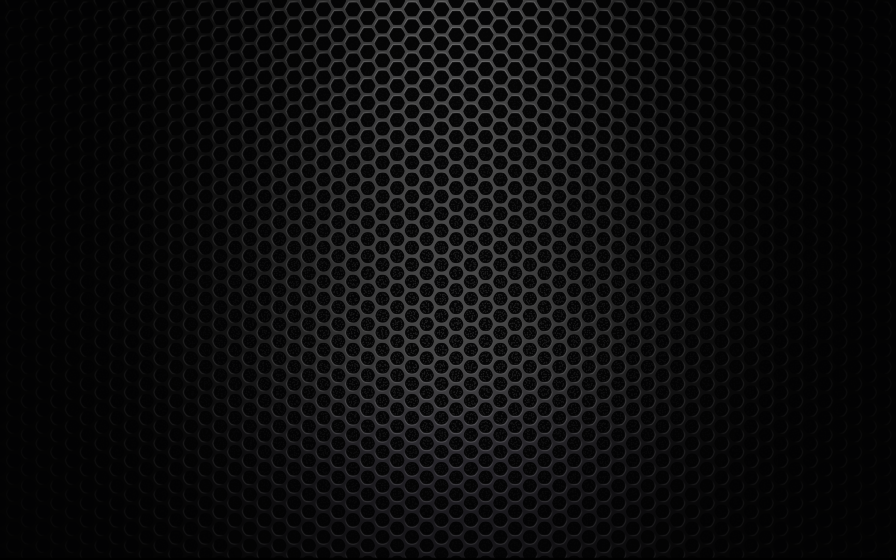
Give the GLSL for this pattern, as a Shadertoy shader.

```glsl
// Dark perforated metal mesh lit by a soft vertical glow near the centre.
// A hexagonal lattice gives each hole's distance field; cellular noise makes
// the speckled backing, and rims facing the light catch bright crescents.

const float PITCH = 0.0304;              // vertical hole spacing, canvas height = 1
const vec2 ANCHOR = vec2(0.0146, 0.725); // centre of one hole, x from mid canvas
const vec2 GLOW_CENTRE = vec2(0.015, 0.56);
const vec3 METAL = vec3(0.270, 0.270, 0.272);
const vec3 COOL_METAL = vec3(0.245, 0.232, 0.275);
const vec3 BACKING = vec3(0.020, 0.020, 0.022);
const vec3 SHADOW = vec3(0.009, 0.009, 0.012);

vec2 hash2(vec2 cell) {
    vec3 h = fract(cell.xyx * vec3(0.1031, 0.1030, 0.0973));
    h += dot(h, h.yzx + 33.33);
    return fract((h.xx + h.yz) * h.zy);
}

// Distance to the nearest jittered point, in cell units.
float cellular(vec2 p) {
    vec2 cell = floor(p), local = fract(p);
    float nearest = 2.0;
    for (int y = -1; y <= 1; y++) {
        for (int x = -1; x <= 1; x++) {
            vec2 offset = vec2(x, y);
            vec2 toPoint = offset + hash2(cell + offset) - local;
            nearest = min(nearest, dot(toPoint, toPoint));
        }
    }
    return sqrt(nearest);
}

// Offset from the nearest centre of a lattice of staggered columns.
vec2 hexLocal(vec2 p) {
    vec2 period = vec2(1.7320508, 1.0);
    vec2 a = mod(p + 0.5 * period, period) - 0.5 * period;
    vec2 b = mod(p, period) - 0.5 * period;
    return dot(a, a) < dot(b, b) ? a : b;
}

// Signed distance to a hole whose outline runs from round to hexagonal.
float holeDistance(vec2 p, float radius, float squareness) {
    vec2 q = abs(p);
    float hexagon = max(q.y, 0.8660254 * q.x + 0.5 * q.y);
    return mix(length(q), hexagon, squareness) - radius;
}

// Glow falls off sideways and fades towards the lower edge.
float glow(vec2 p) {
    float dx = (p.x - GLOW_CENTRE.x) / 0.33;
    float side = exp(-dx * dx);
    float fade = mix(0.30, 1.0, smoothstep(-0.02, 0.42, p.y));
    return side * fade;
}

void mainImage(out vec4 fragColor, in vec2 fragCoord) {
    vec2 p = (fragCoord - vec2(0.5 * iResolution.x, 0.0)) / iResolution.y;
    float pixel = 1.0 / (iResolution.y * PITCH);
    float light = glow(p);

    // Holes, more hexagonal and wider towards the top
    float topness = smoothstep(0.55, 1.0, p.y);
    vec2 local = hexLocal((p - ANCHOR) / PITCH);
    float d = holeDistance(local, mix(0.405, 0.42, topness), 0.25 + 0.5 * topness);
    float web = smoothstep(-0.6 * pixel, 0.6 * pixel, d);

    // Speckled backing, shaded near the hole walls
    float grain = 1.0 - smoothstep(0.12, 0.5, cellular(p * 230.0));
    float grainLight = light * exp(-pow((p.y - 0.38) / 0.34, 2.0));
    vec3 color = mix(SHADOW, BACKING, light);
    color += grain * grainLight * 0.10 * smoothstep(0.0, 0.14, -d);

    // Metal web, slightly cooler low down
    vec3 metal = mix(COOL_METAL, METAL, smoothstep(0.10, 0.40, p.y));
    color = mix(color, metal * light + 0.010, web);

    // Crescent rims on the wall farthest from the glow
    vec2 outward = normalize((p - GLOW_CENTRE) * vec2(1.0, 0.7) + 0.0001);
    float facing = dot(normalize(local + 0.0001), outward);
    float rim = exp(-pow((d - 0.01) / max(0.045, 0.6 * pixel), 2.0));
    float rimReach = exp(-pow(p.x / 0.58, 2.0)) * mix(0.65, 1.0, smoothstep(0.0, 0.3, p.y));
    float awayFromCore = smoothstep(0.08, 0.35, length(p - GLOW_CENTRE));
    color += METAL * rim * smoothstep(0.15, 0.9, facing) * rimReach * awayFromCore * 0.55;

    // Thin dark border along the lower edge
    color *= smoothstep(0.002, 0.006, p.y);
    fragColor = vec4(color, 1.0);
}
```
